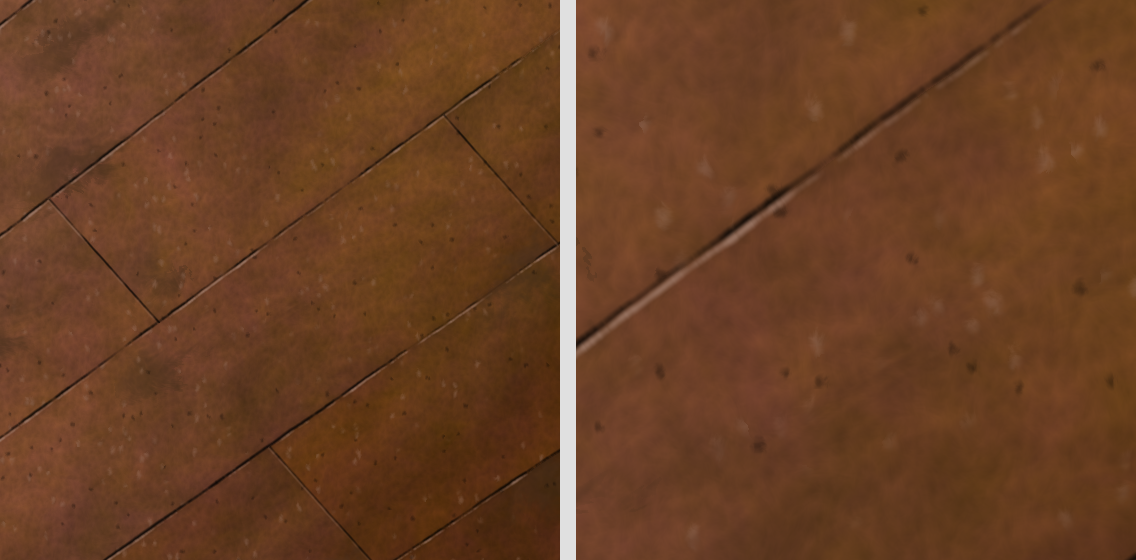
Left, the full canvas; right, a detail of the centre.
A three.js fragment shader for this texture:

```glsl
#define ROW_STEP 0.352
#define ROW_FAN 0.033
#define PLANK_LENGTH 1.676
#define JOINT_START -0.228
#define SEAM_WIDTH 0.0041
#define GRIME 0.23
#define ROSE vec3(0.475, 0.295, 0.200)
#define RUST vec3(0.405, 0.238, 0.140)
#define OLIVE vec3(0.408, 0.252, 0.112)
#define DEEP vec3(0.320, 0.168, 0.060)
#define STAIN vec3(0.265, 0.180, 0.110)
#define WORN vec3(0.600, 0.460, 0.390)

varying vec2 vUv;

vec2 hash2(vec2 p) {
  vec3 h = fract(p.xyx * vec3(0.1031, 0.1030, 0.0973));
  h += dot(h, h.yzx + 33.33);
  return fract((h.xx + h.yz) * h.zy);
}

// Cellular noise: distance to the nearest point, and that point's random id
vec2 cells(vec2 p) {
  vec2 cell = floor(p);
  vec2 best = vec2(9.0, 0.0);
  for (int j = -1; j <= 1; j++) {
    for (int i = -1; i <= 1; i++) {
      vec2 c = cell + vec2(float(i), float(j));
      float d = length(c + hash2(c + 40.0) - p);
      if (d < best.x) best = vec2(d, hash2(c + 91.0).x);
    }
  }
  return best;
}

// Layered sines, each layer rotated and bent, about -1 to 1
float clouds(vec2 p) {
  float sum = 0.0;
  float amp = 0.5;
  for (int i = 0; i < 6; i++) {
    p = mat2(0.8, 0.6, -0.6, 0.8) * p * 1.85 + 1.7;
    p += 0.6 * sin(p.yx * 0.7);
    sum += amp * sin(p.x + 1.3 * sin(p.y)) * cos(0.8 * p.y);
    amp *= 0.68;
  }
  return sum;
}

// Soft line of half width w
float line(float d, float w) {
  return 1.0 - smoothstep(0.0, w, abs(d));
}

void main() {
  // Canvas measured downwards, and axes along and across the boards
  vec2 p = vec2(vUv.x, 1.0 - vUv.y);
  vec2 grain = vec2(0.808 * p.x - 0.589 * p.y, 0.589 * p.x + 0.808 * p.y);
  float ripple = 0.0016 * clouds(grain * vec2(9.0, 4.0));

  // Rows fan out slightly
  float rowSize = ROW_STEP + ROW_FAN * p.x;
  float r = (p.y + ripple - 0.423 + 0.765 * p.x) / rowSize;
  r -= 0.028 - 0.017 * (r - 1.3) * (r - 1.3);
  float row = floor(r);
  float seamId = floor(r + 0.5);
  float seam = (r - seamId) * rowSize * 0.808;

  // End joints, shifted by half a plank on alternate rows
  float t = (p.x - 0.89 * p.y + ripple - JOINT_START) / PLANK_LENGTH + 0.5 * mod(row, 2.0);
  float joint = (t - floor(t + 0.5)) * PLANK_LENGTH * 0.747;
  vec2 plank = hash2(vec2(floor(t), row) + 17.0);

  // Broad colour drift across the floor
  vec2 g = grain + plank * 3.0;
  float broad = clouds(g * vec2(1.6, 3.2));
  float mottle = clouds(g * vec2(4.5, 8.0) + 4.0);
  float fine = clouds(p * vec2(22.0, 26.0) + 9.0);
  vec3 col = mix(ROSE, RUST, smoothstep(-0.1, 0.6, 0.75 * p.x + 0.3 * p.y + 0.22 * broad));
  col = mix(col, OLIVE, smoothstep(0.25, 0.9, p.x - 0.15 * p.y + 0.25 * mottle));
  col = mix(col, DEEP, smoothstep(0.95, 1.8, p.x + p.y + 0.25 * broad));

  // Plank tone, grime, tint patches and fine surface texture
  float rough = clouds(p * vec2(75.0, 60.0));
  float pores = cells(p * vec2(90.0, 74.0) + 0.4 * fine).x;
  col *= 1.0 + 0.06 * (plank.x - 0.5) + GRIME * (0.55 * broad + 0.55 * mottle + 0.25 * fine);
  col *= 1.0 + 0.10 * (pores - 0.5) + 0.05 * rough;
  float tint = clouds(g * vec2(8.0, 10.0) + 21.0);
  col += vec3(0.008, -0.005, 0.024) * (tint + 0.4 * fine);

  // Scattered dark stains, stretched along the boards
  vec2 blot = cells(grain * vec2(4.0, 8.5) + 0.35 * vec2(mottle, fine) + 6.0);
  float stain = step(0.80, blot.y) * (1.0 - smoothstep(0.0, 0.55, blot.x + 0.2 * mottle));
  col = mix(col, STAIN, 0.5 * stain);

  // Soft pale scuffs clustered in worn areas, and a few small pits
  float worn = smoothstep(-0.3, 0.5, mottle + 0.4 - 0.6 * p.x);
  vec2 scuff = cells(p * vec2(62.0, 44.0) + 0.25 * vec2(fine, rough));
  float pale = step(0.84, scuff.y) * (1.0 - smoothstep(0.0, 0.42, scuff.x));
  col = mix(col, WORN, 0.36 * pale * worn);
  vec2 pit = cells(p * vec2(58.0, 46.0) + 0.2 * vec2(rough, fine) + 13.0);
  col *= 1.0 - 0.30 * step(0.94, pit.y) * (1.0 - smoothstep(0.0, 0.30, pit.x));

  // Long seams: dark gap above, worn bevel below, both broken up by wear
  float wear = clouds(vec2(grain.x * 3.5, seamId * 7.3));
  float chips = clouds(vec2(grain.x * 22.0, seamId * 3.1 + 2.0));
  float gap = line(seam + 0.0018, SEAM_WIDTH * (1.0 + 0.35 * wear + 0.2 * chips));
  float bevel = line(seam - 0.0020, SEAM_WIDTH * (0.85 + 0.3 * chips));
  col *= 1.0 - 0.07 * (1.0 - smoothstep(0.0, 0.014, abs(seam)));
  col *= 1.0 - gap * clamp(0.50 + 0.5 * wear + 0.5 * chips, 0.08, 0.74);
  col = mix(col, WORN, bevel * clamp(0.50 - 0.35 * p.x - 0.4 * wear + 0.7 * chips, 0.0, 0.9));

  // End joints: thinner gap, faint bevel on the left
  float jointWear = clouds(vec2(grain.y * 9.0, row * 5.0 + 1.0));
  col *= 1.0 - line(joint, 0.85 * SEAM_WIDTH) * clamp(0.45 + 0.6 * jointWear, 0.12, 0.7);
  float jointBevel = line(joint + 0.0030, 0.8 * SEAM_WIDTH);
  col = mix(col, WORN, jointBevel * clamp(0.3 - 0.25 * p.x - 0.5 * jointWear, 0.0, 0.5));

  gl_FragColor = vec4(col, 1.0);
}
```
